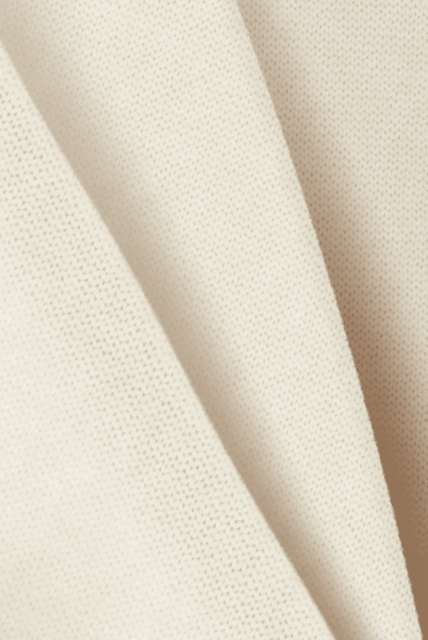
Write a Shadertoy shader that draws this texture.

```glsl
// Cream knitted cloth lying in three diagonal folds with warm shadows between them.

const float TAU = 6.2832;

float hash(vec2 p) {
    p = fract(p * vec2(0.1031, 0.1137));
    p += dot(p, p.yx + 33.33);
    return fract((p.x + p.y) * p.x * 7.31);
}

// Layered sines, roughly -1 to 1
float waves(vec2 p) {
    float sum = 0.0, gain = 0.5;
    for (int i = 0; i < 4; i++) {
        sum += gain * sin(p.x + 1.3 * sin(p.y)) * cos(p.y * 0.9 + sin(p.x * 0.7));
        p = mat2(1.5, 1.1, -1.1, 1.5) * p + 2.7;
        gain *= 0.6;
    }
    return sum;
}

// Darkness of the gaps in stocking stitch; one unit is one stitch
float knitGaps(vec2 q) {
    q += 0.22 * vec2(waves(q * 0.7), waves(q.yx * 0.6 + 5.0));
    float side = abs(fract(q.x) - 0.5) * 2.0;
    float row = q.y + 0.5 * side;
    float gap = pow(0.5 + 0.5 * cos(TAU * row), 2.0);
    float hole = pow(cos(TAU * 0.5 * side), 2.0);
    float depth = hash(floor(vec2(q.x * 2.0 + 0.5, row + 0.5)) + 200.0);
    return gap * (0.1 + hole * (0.45 + 0.75 * depth));
}

// Turn the cloth so that its columns lean, then scale to stitches
vec2 stitchSpace(vec2 p, float lean, vec2 size) {
    float c = cos(lean), s = sin(lean);
    return vec2(c * p.x - s * p.y, s * p.x + c * p.y) / size;
}

// Shadow that stays deep beside a fold edge, then fades over a width
float valley(float d, float width) {
    return 1.0 - smoothstep(0.05 * width, width, d);
}

void mainImage(out vec4 fragColor, in vec2 fragCoord) {
    vec2 p = fragCoord / iResolution.y;
    p.y = 1.0 - p.y;
    float v = p.y;

    // Signed distances across the two fold edges, slightly fuzzy
    float fuzz = 0.0016 * waves(p * 330.0);
    float dFront = p.x - (-0.032 + 0.552 * v) + 0.004 * sin(v * 11.0) + fuzz;
    float dMiddle = p.x - (0.3685 + 0.37 * v - 0.078 * v * v) + fuzz;

    // Right panel, deepest shadow toward the bottom
    float rightTone = 0.83 - 0.06 * v;
    rightTone -= mix(0.28, 0.82, smoothstep(0.0, 0.75, v)) * valley(dMiddle, 0.085 + 0.11 * v);
    float rightGaps = knitGaps(stitchSpace(p, -0.06, vec2(0.0138, 0.0122)));
    rightTone -= 0.20 * (rightGaps - 0.2);

    // Middle panel, rising out of the valley behind the front fold
    float middleShade = valley(dFront, 0.165 - 0.075 * v);
    float middleTone = 0.93 - mix(0.25, 0.66, v) * middleShade;
    middleTone -= 0.09 * smoothstep(-0.04, 0.0, dMiddle);
    float middleGaps = knitGaps(stitchSpace(p, -0.27, vec2(0.0146, 0.0128)));
    middleTone -= 0.18 * (1.0 - 0.65 * middleShade) * (middleGaps - 0.2);

    // Front panel, open stitches in a band beside its edge
    float inside = -dFront;
    float band = smoothstep(0.0, 0.04, inside) * (1.0 - smoothstep(0.1, 0.24, inside));
    float frontTone = 0.97 - 0.06 * band;
    frontTone -= 0.09 * smoothstep(0.75, 1.0, v) * (1.0 - smoothstep(0.0, 0.25, p.x));
    frontTone -= 0.07 * (1.0 - smoothstep(0.0, 0.025, inside));
    float frontGaps = knitGaps(stitchSpace(p, -0.47, vec2(0.0168, 0.0140)));
    frontTone -= (0.10 + 0.15 * band) * (frontGaps - 0.2);

    // Stack the panels, front last
    float tone = mix(middleTone, rightTone, smoothstep(-0.003, 0.003, dMiddle));
    tone = mix(frontTone, tone, smoothstep(-0.005, 0.005, dFront));

    // Uneven wool and fine fibres
    tone += 0.022 * waves(p * 42.0) + 0.03 * waves(stitchSpace(p, -0.4, vec2(0.0025, 0.006)));

    // Brown shade through sand to cream
    vec3 sand = vec3(0.83, 0.79, 0.715);
    vec3 color = mix(vec3(0.58, 0.455, 0.345), sand, clamp(tone / 0.72, 0.0, 1.0));
    color = mix(color, vec3(0.94, 0.93, 0.88), clamp((tone - 0.72) / 0.28, 0.0, 1.05));
    fragColor = vec4(color, 1.0);
}
```
